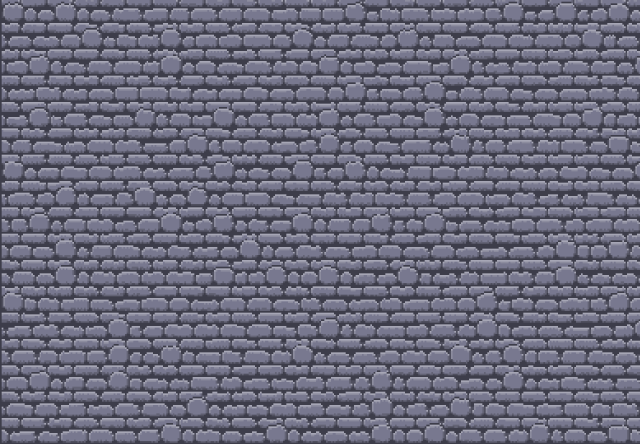
This texture is drawn by a Shadertoy shader. Its source:

```glsl
// Draws a pixel-art wall of grey-violet stones: even brick courses alternating with rough courses and boulders.

float hash(vec2 p) {
    return fract(sin(dot(p, vec2(12.9898, 78.233))) * 43758.5453);
}

// Rounded block with a chipped upper edge; box holds left, top, right, bottom (y runs down).
float stoneDist(vec2 p, vec4 box, float radius) {
    vec2 center = 0.5 * (box.xy + box.zw);
    vec2 halfSize = 0.5 * (box.zw - box.xy);
    float r = min(radius, min(halfSize.x, halfSize.y));
    vec2 q = abs(p - center) - halfSize + r;
    float chip = p.y < center.y ? 0.65 * hash(vec2(floor(p.x / 3.0), box.w)) : 0.0;
    return length(max(q, 0.0)) + min(max(q.x, q.y), 0.0) - r + chip;
}

// Light from the upper left: bright top rim, dim right side, dark foot.
vec3 shadeStone(vec2 p, vec4 box, float radius) {
    float grain = hash(p + 3.7);
    vec2 dx = vec2(1, 0), dy = vec2(0, 1);
    if (stoneDist(p, box, radius) > 0.0) {
        bool joint = p.y > box.y + 1.5 && p.y < box.w - 1.5;
        return joint ? vec3(0.31, 0.31, 0.37) : vec3(0.24, 0.24, 0.29);
    }
    if (stoneDist(p - dy, box, radius) > 0.0) return vec3(0.65, 0.65, 0.71);
    if (stoneDist(p + dy, box, radius) > 0.0)
        return grain < 0.45 ? vec3(0.31, 0.31, 0.37) : vec3(0.39, 0.39, 0.46);
    if (stoneDist(p + dx, box, radius) > 0.0) return vec3(0.39, 0.39, 0.46);
    if (stoneDist(p - dx, box, radius) > 0.0) return vec3(0.55, 0.55, 0.62);
    if (stoneDist(p - 2.0 * dy, box, radius) > 0.0 && grain < 0.7) return vec3(0.55, 0.55, 0.62);
    if (stoneDist(p + 2.0 * dy, box, radius) > 0.0 && grain < 0.35) return vec3(0.39, 0.39, 0.46);
    return vec3(0.47, 0.47, 0.56);
}

// Boulders never sit in neighbouring columns.
bool hasBoulder(float column, float row) {
    return hash(vec2(column, row)) < 0.2 && hash(vec2(column - 1.0, row)) >= 0.2;
}

// Joint between two stones of a rough course.
float jointX(float column, float row) {
    float shift = hasBoulder(column - 1.0, row) ? 0.0 : floor(4.0 * hash(vec2(column, row + 51.3)));
    return 16.0 * column + 6.0 - shift;
}

// Colour of one cell of the wall; each repeat is 16 by 16 cells.
vec3 wall(vec2 p) {
    if (p.x < 1.0) return vec3(0.24, 0.24, 0.29);
    float row = floor((p.y + 3.0) / 16.0);
    float y0 = 16.0 * row;

    // Boulder, rising into the course above
    float column = floor(p.x / 16.0);
    if (hasBoulder(column, row)) {
        float x0 = 16.0 * column;
        vec4 box = vec4(x0 + 2.0, y0 + 2.0, x0 + 14.0, y0 + 13.0);
        if (stoneDist(p, box, 4.0) < 0.8) return shadeStone(p, box, 4.0);
    }

    // Even course
    if (p.y - y0 < 4.5) {
        float x0 = 16.0 * floor((p.x - 12.0) / 16.0) + 13.0;
        return shadeStone(p, vec4(x0, y0 - 2.0, x0 + 15.0, y0 + 4.0), 2.0);
    }

    // Rough course with shifted joints and uneven heights
    column = floor((p.x - 6.0) / 16.0);
    if (p.x > jointX(column + 1.0, row)) column += 1.0;
    float left = hasBoulder(column, row) ? 16.0 * column + 15.0 : jointX(column, row) + 1.0;
    float right = hasBoulder(column + 1.0, row) ? 16.0 * column + 17.0 : jointX(column + 1.0, row);
    float top = y0 + 5.0 + step(0.6, hash(vec2(column + 17.0, row)));
    return shadeStone(p, vec4(left, top, right, y0 + 13.0), 3.0);
}

void mainImage(out vec4 fragColor, in vec2 fragCoord) {
    // 24.3 repeats across, averaged over 3 by 3 samples for smooth edges
    float cellsPerPixel = 24.3 * 16.0 / iResolution.x;
    vec3 color = vec3(0);
    for (int i = 0; i < 9; i++) {
        vec2 offset = (vec2(i % 3, i / 3) - 1.0) / 3.0;
        vec2 pos = fragCoord + offset;
        vec2 cell = floor(vec2(pos.x, iResolution.y - pos.y) * cellsPerPixel);
        color += wall(cell + 0.5) / 9.0;
    }
    fragColor = vec4(color, 1.0);
}
```
